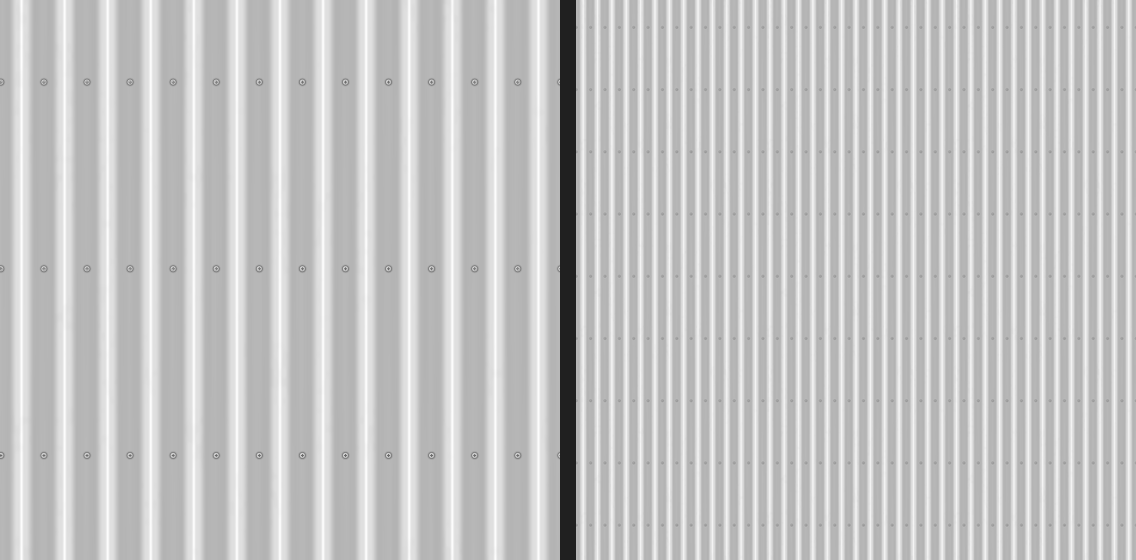
Left, the tile; right, the same tile 3 across and 3 down.
This texture is drawn by a Shadertoy shader. Its source:

```glsl
// Pale corrugated metal sheet: vertical ridges with rows of small cross-head screws.
#define RIDGES 13.0
#define SCREW_ROWS 3.0
#define SCREW_PHASE vec2(0.02, 0.56)
#define SCREW_RADIUS 0.0060
#define VALLEY_GREY 0.706
#define FLANK_GREY 0.875
#define CREST_GLOW 0.115
#define CREST_WIDTH 0.034
#define STREAK_AMOUNT 0.016
#define SMUDGE_AMOUNT 0.014

float hash(vec2 p) {
    vec3 q = fract(vec3(p.xyx) * 0.1031);
    q += dot(q, q.yzx + 33.33);
    return fract((q.x + q.y) * q.z);
}

// Value noise that wraps over the unit square; cells must be whole numbers.
float tiledNoise(vec2 uv, vec2 cells) {
    vec2 p = uv * cells;
    vec2 i = floor(p);
    vec2 f = p - i;
    f = f * f * (3.0 - 2.0 * f);
    vec2 a = mod(i, cells);
    vec2 b = mod(i + 1.0, cells);
    return mix(mix(hash(a), hash(vec2(b.x, a.y)), f.x),
               mix(hash(vec2(a.x, b.y)), hash(b), f.x), f.y);
}

// Brightness across one ridge; d is the signed distance from its crest in periods.
float ridgeShade(float d) {
    float x = abs(d);
    float flank = 1.0 - smoothstep(0.10, 0.30, x);
    float crest = exp(-pow(d / CREST_WIDTH, 2.0));
    float valleyTilt = 0.012 * smoothstep(0.34, 0.5, x);
    return mix(VALLEY_GREY, FLANK_GREY, flank) + CREST_GLOW * crest + valleyTilt;
}

// Paints one screw centred at the origin over the sheet.
float addScrew(float shade, vec2 p, float pixel) {
    float r = length(p);
    float aa = 0.7 * pixel;
    float shadow = 1.0 - smoothstep(SCREW_RADIUS, 1.5 * SCREW_RADIUS, r);
    shade *= 1.0 - 0.12 * shadow;

    // Dark outline around a light, gently lit head
    float disc = 1.0 - smoothstep(-aa, aa, r - SCREW_RADIUS);
    float head = 1.0 - smoothstep(-aa, aa, r - 0.78 * SCREW_RADIUS);
    float lit = 0.79 + 0.05 * (p.y - p.x) / SCREW_RADIUS;
    shade = mix(shade, 0.45, disc);
    shade = mix(shade, lit, head);

    // Cross-shaped slot
    vec2 q = abs(p);
    float arm = max(max(q.x, q.y) - 0.40 * SCREW_RADIUS,
                    min(q.x, q.y) - 0.11 * SCREW_RADIUS);
    return mix(shade, 0.34, 1.0 - smoothstep(-aa, aa, arm));
}

void mainImage(out vec4 fragColor, in vec2 fragCoord) {
    vec2 uv = fragCoord / iResolution.xy;
    float pixel = 1.0 / min(iResolution.x, iResolution.y);

    // Corrugation, crest in the middle of each period
    float d = fract(uv.x * RIDGES) - 0.5;
    float shade = ridgeShade(d);

    // Brushed streaks in the valleys, faint smudges on the flanks
    float valley = smoothstep(0.15, 0.30, abs(d));
    float streak = 0.6 * tiledNoise(uv, vec2(208.0, 2.0))
                 + 0.4 * tiledNoise(uv, vec2(390.0, 5.0)) - 0.5;
    float smudge = tiledNoise(uv, vec2(130.0, 60.0)) * tiledNoise(uv, vec2(26.0, 9.0));
    shade += STREAK_AMOUNT * streak * mix(0.4, 1.0, valley);
    shade -= SMUDGE_AMOUNT * smoothstep(0.35, 0.8, smudge) * (1.0 - valley);

    // Screws, one per valley in each row
    vec2 grid = vec2(RIDGES, SCREW_ROWS);
    vec2 p = (fract(uv * grid - SCREW_PHASE + 0.5) - 0.5) / grid;
    shade = addScrew(shade, p, pixel);

    fragColor = vec4(vec3(clamp(shade, 0.0, 1.0)), 1.0);
}
```
